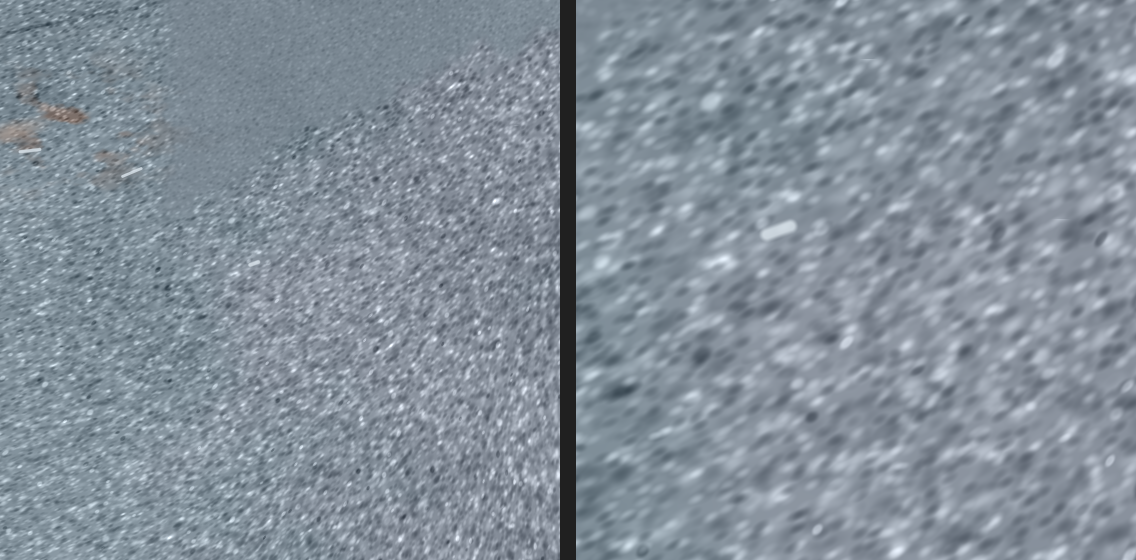
Left: the whole. Right: its middle third, enlarged.
Reproduce this texture procedurally as a Shadertoy shader.

```glsl
// Weathered asphalt: coarse blue-grey gravel around a smooth worn patch with rust stains.

const vec3 GRAVEL_COOL = vec3(0.505, 0.565, 0.605);
const vec3 GRAVEL_GREY = vec3(0.520, 0.552, 0.598);
const vec3 WORN_PATCH = vec3(0.488, 0.540, 0.582);
const vec3 RUST = vec3(0.52, 0.42, 0.37);
const vec3 PALE_SAND = vec3(0.66, 0.61, 0.58);
const vec3 CHIP_WHITE = vec3(0.84, 0.88, 0.91);

vec3 hash3(vec2 p) {
    vec3 q = fract(vec3(p.xyx) * vec3(0.1031, 0.1030, 0.0973));
    q += dot(q, q.yxz + 33.33);
    return fract((q.xxy + q.yzz) * q.zyx);
}

float valueNoise(vec2 p) {
    vec2 cell = floor(p);
    vec2 f = fract(p);
    f = f * f * (3.0 - 2.0 * f);
    float low = mix(hash3(cell).x, hash3(cell + vec2(1, 0)).x, f.x);
    float high = mix(hash3(cell + vec2(0, 1)).x, hash3(cell + vec2(1, 1)).x, f.x);
    return mix(low, high, f.y);
}

float fbm(vec2 p) {
    float sum = 0.0;
    float amp = 0.5;
    for (int i = 0; i < 4; i++) {
        sum += amp * valueNoise(p);
        p = mat2(1.6, 1.2, -1.2, 1.6) * p + 17.3;
        amp *= 0.5;
    }
    return sum;
}

// Soft elongated spot, one at its centre and zero outside its ellipse
float softSpot(vec2 d, vec2 dir, vec2 radius) {
    vec2 q = vec2(dot(d, dir), dot(d, vec2(-dir.y, dir.x))) / radius;
    float k = max(0.0, 1.0 - dot(q, q));
    return k * k;
}

// Overlapping light and dark grains aligned with dir
float grains(vec2 p, float scale, vec2 dir, vec2 radius, float seed) {
    p = p * scale + seed;
    vec2 cell = floor(p);
    float sum = 0.0;
    for (int y = -1; y <= 1; y++)
    for (int x = -1; x <= 1; x++) {
        vec2 id = cell + vec2(x, y);
        vec3 rnd = hash3(id);
        sum += (rnd.z * 2.0 - 1.0) * softSpot(p - id - rnd.xy, dir, radius);
    }
    return sum;
}

// Sparse separate stones or pits, with random size and turn
float flecks(vec2 p, float scale, float angle, float density, float seed) {
    p = p * scale + seed;
    vec2 cell = floor(p);
    float best = 0.0;
    for (int y = -1; y <= 1; y++)
    for (int x = -1; x <= 1; x++) {
        vec2 id = cell + vec2(x, y);
        vec3 rnd = hash3(id);
        vec3 shape = hash3(id + 71.7);
        float turn = angle + (shape.x - 0.5) * 0.7;
        vec2 radius = mix(0.25, 0.5, shape.y) * vec2(1.0, mix(0.45, 0.75, shape.z));
        float spot = softSpot(p - id - rnd.xy, vec2(cos(turn), sin(turn)), radius);
        best = max(best, spot * step(rnd.z, density) * mix(0.5, 1.0, shape.x));
    }
    return smoothstep(0.0, 0.75, best);
}

float segment(vec2 p, vec2 a, vec2 b) {
    vec2 d = b - a;
    return length(p - a - d * clamp(dot(p - a, d) / dot(d, d), 0.0, 1.0));
}

float chip(vec2 p, vec2 a, vec2 b, float width) {
    return 1.0 - smoothstep(width * 0.5, width * 1.5, segment(p, a, b));
}

// Worn area: steep left side, curved lower right side, ragged rim
float wornMask(vec2 p) {
    float ragged = (fbm(p * 22.0) - 0.47) * 0.09;
    float x = p.x - 0.36;
    float rim = p.y - (0.64 + 0.70 * x - 0.38 * x * x) + ragged;
    float side = p.x - 0.295 + ragged * 0.5;
    return smoothstep(-0.015, 0.03, rim) * smoothstep(-0.02, 0.035, side);
}

void mainImage(out vec4 fragColor, in vec2 fragCoord) {
    vec2 p = fragCoord / iResolution.xy;
    float worn = wornMask(p);
    float nearness = 1.0 - smoothstep(0.1, 0.9, p.y);

    // Grain direction turns from flat on the left to steep at lower right
    float angle = mix(0.35, 0.80, p.x) + 0.6 * smoothstep(0.1, 1.0, p.x - p.y);
    vec2 dir = vec2(cos(angle), sin(angle));
    vec2 radius = vec2(1.0, mix(0.40, 0.58, p.x));

    // Gravel tone
    float coarse = grains(p, 78.0, dir, radius, 3.1);
    float fine = grains(p, 138.0, dir, radius, 41.7);
    float tone = mix(0.11, 0.18, nearness) * coarse + mix(0.17, 0.13, nearness) * fine;
    tone += 0.9 * tone * tone;
    float blotch = fbm(p * vec2(4.0, 6.0) + 5.0) - 0.47;
    tone += blotch * 0.12 + (nearness - 0.5) * 0.025;
    tone += flecks(p, 44.0, angle, mix(0.08, 0.20, nearness), 9.0) * 0.20;
    tone -= flecks(p, 40.0, angle, 0.10, 57.0) * 0.17;
    vec3 gravel = mix(GRAVEL_COOL, GRAVEL_GREY, smoothstep(0.2, 0.8, p.x + blotch)) + tone;

    // Worn patch tone
    float dust = grains(p, 170.0, dir, vec2(0.9, 0.6), 83.0);
    vec3 patchColor = WORN_PATCH + dust * 0.055 + blotch * 0.07 + fine * 0.02;
    vec3 color = mix(gravel, patchColor, worn);

    // Rust and sand on the left
    vec2 fromStain = (p - vec2(0.12, 0.77)) / vec2(0.14, 0.09);
    float stain = exp(-dot(fromStain, fromStain));
    float rustSpots = smoothstep(0.50, 0.68, fbm(p * vec2(13.0, 26.0) + 2.4));
    color = mix(color, RUST + tone, stain * rustSpots * 0.75);
    float sand = softSpot(p - vec2(0.02, 0.765), vec2(0.97, 0.24), vec2(0.09, 0.025));
    color = mix(color, PALE_SAND + tone * 0.6, sand * 0.75);

    // Thin crack in the far corner
    float crackY = 0.937 + 0.21 * p.x + (fbm(p * 30.0) - 0.47) * 0.012;
    float crack = 1.0 - smoothstep(0.001, 0.005, abs(p.y - crackY));
    color -= crack * 0.13 * (1.0 - smoothstep(0.25, 0.32, p.x));

    // Loose pale chips
    float chips = chip(p, vec2(0.036, 0.729), vec2(0.071, 0.733), 0.0028);
    chips = max(chips, chip(p, vec2(0.219, 0.685), vec2(0.252, 0.699), 0.0025));
    chips = max(chips, chip(p, vec2(0.447, 0.527), vec2(0.461, 0.532), 0.0035));
    color = mix(color, CHIP_WHITE, chips * 0.85);

    fragColor = vec4(clamp(color, 0.0, 1.0), 1.0);
}
```
